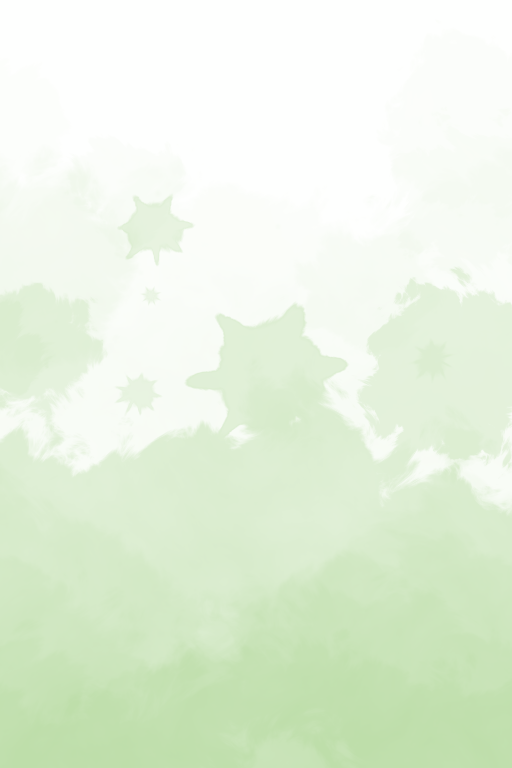
This background is drawn by a WebGL 1 fragment shader. Its source:

```glsl
precision highp float;
uniform vec2 u_resolution;

vec2 hash2(vec2 p) {
  return fract(sin(vec2(dot(p, vec2(127.1, 311.7)), dot(p, vec2(269.5, 183.3)))) * 43758.5);
}

// Distance to the nearest scattered cell centre
float cells(vec2 p) {
  vec2 cell = floor(p), f = fract(p);
  float nearest = 2.0;
  for (int j = -1; j <= 1; j++) {
    for (int i = -1; i <= 1; i++) {
      vec2 o = vec2(float(i), float(j));
      vec2 v = o + hash2(cell + o) - f;
      nearest = min(nearest, dot(v, v));
    }
  }
  return sqrt(nearest);
}

// Layered, bent cellular noise centred near zero
float billow(vec2 p) {
  float sum = 0.0, amp = 0.5;
  for (int i = 0; i < 5; i++) {
    p += 0.22 * sin(p.yx * 2.3 + vec2(0.4, 1.9));
    sum += amp * (cells(p) - 0.45);
    p = mat2(1.6, 1.3, -1.3, 1.6) * p + 7.3;
    amp *= 0.52;
  }
  return sum;
}

float below(float d, float soft) {
  return 1.0 - smoothstep(-soft, soft, d);
}

// Transparent layer of pigment with a darker dried rim
float glaze(float ink, float d, float amount, float soft, float rim) {
  float edge = rim * exp(-pow((d + 0.004) / 0.004, 2.0));
  return ink + (1.0 - ink) * (amount * below(d, soft) + edge);
}

float blob(vec2 p, vec2 centre, float radius) {
  return length(p - centre) - radius;
}

// Round splash with tapering, unevenly spaced tips
float splat(vec2 p, vec2 centre, float radius, float tips, float turn) {
  vec2 v = p - centre;
  float a = atan(v.y, v.x);
  a += 0.17 * cos(a) - 0.17 - turn;
  float spike = pow(abs(cos(a * tips * 0.5)), 9.0);
  return length(v) - radius * (0.95 + 0.45 * spike);
}

void main() {
  vec2 p = gl_FragCoord.xy / u_resolution.x;
  float x = p.x, y = p.y;
  float rough = 0.13 * billow(p * 11.0);
  float broad = billow(p * 4.5 + 3.0);
  float fine = 0.35 * rough;
  float ink = 0.0;

  // Pale upper washes
  float paleTop = 1.10 + 0.05 * cos(6.5 * (x - 0.3)) + 0.09 * smoothstep(0.65, 0.95, x);
  ink = glaze(ink, y - paleTop + 1.4 * rough, 0.06, 0.03, 0.0);
  ink = glaze(ink, blob(p, vec2(-0.03, 1.25), 0.15) + rough, 0.04, 0.012, 0.0);
  ink = glaze(ink, blob(p, vec2(0.25, 1.13), 0.10) + rough, 0.06, 0.01, 0.005);
  ink = glaze(ink, blob(p, vec2(0.93, 1.26), 0.17) + rough, 0.05, 0.01, 0.004);
  ink = glaze(ink, blob(p, vec2(0.92, 1.12), 0.14) + 1.5 * rough, 0.06, 0.012, 0.004);
  ink = glaze(ink, blob(p, vec2(0.72, 0.93), 0.12) + rough, 0.06, 0.015, 0.0);
  ink = glaze(ink, blob(p, vec2(0.06, 0.98), 0.19) + rough, 0.13, 0.03, 0.0);
  ink = glaze(ink, y - 0.90 + 2.0 * rough, 0.05, 0.12, 0.0);
  ink += 0.06 * broad * smoothstep(0.03, 0.12, ink);

  // Green clouds at both sides
  ink = glaze(ink, blob(p, vec2(0.06, 0.81), 0.12) + rough, 0.34, 0.012, 0.02);
  ink = glaze(ink, blob(p, vec2(-0.02, 0.80), 0.10) + rough, 0.17, 0.012, 0.02);
  ink = glaze(ink, blob(p, vec2(0.88, 0.77), 0.16) + 1.3 * rough, 0.36, 0.010, 0.02);

  // Splashes
  ink = glaze(ink, splat(p, vec2(0.303, 1.055), 0.052, 7.0, 0.1) + fine, 0.33, 0.005, 0.08);
  ink = glaze(ink, splat(p, vec2(0.525, 0.765), 0.112, 7.0, 0.17) + fine, 0.42, 0.005, 0.07);
  ink = glaze(ink, splat(p, vec2(0.295, 0.923), 0.013, 8.0, 0.3) + 0.2 * fine, 0.25, 0.005, 0.04);
  ink = glaze(ink, splat(p, vec2(0.268, 0.735), 0.030, 9.0, 0.5) + fine, 0.28, 0.006, 0.04);
  ink = glaze(ink, splat(p, vec2(0.85, 0.80), 0.030, 9.0, 0.2) + fine, 0.22, 0.010, 0.02);

  // Main wash with an uneven upper edge
  float front = 0.64 + 0.08 * exp(-pow((x - 0.60) / 0.13, 2.0))
    - 0.04 * exp(-pow((x - 0.16) / 0.08, 2.0))
    - 0.06 * exp(-pow((x - 0.745) / 0.035, 2.0))
    - 0.11 * smoothstep(0.65, 1.0, x);
  float level = 0.53 + 0.14 * below(y - 0.3, 0.3) + 0.16 * broad + 0.4 * rough;
  ink = mix(ink, max(ink, level), below(y - front + 1.4 * rough, 0.022));

  // Overlapping deeper tides
  for (int i = 0; i < 4; i++) {
    float n = float(i);
    float crest = 0.44 - 0.09 * n + (0.11 - 0.02 * n) * cos(6.28 * (x - 0.95) + 0.7 * n);
    float ragged = 0.22 * billow(p * (6.0 + n) + 5.7 * n + 2.0);
    ink += 0.085 * below(y - crest + ragged, 0.025);
  }

  // Pooled pigment and lighter blooms
  ink = glaze(ink, blob(p, vec2(0.545, 0.70), 0.065) + rough, 0.20, 0.022, 0.0);
  ink = glaze(ink, blob(p, vec2(0.89, 0.63), 0.042) + rough, 0.20, 0.018, 0.0);
  ink -= 0.10 * below(blob(p, vec2(0.42, 0.25), 0.04) + rough, 0.02);
  ink -= 0.13 * below(blob(p, vec2(0.56, -0.03), 0.09) + 2.0 * rough, 0.04);

  // Faint scattered drops
  for (int i = 0; i < 6; i++) {
    vec2 seed = hash2(vec2(float(i) + 2.0, 9.0));
    vec2 centre = vec2(seed.x, 0.85 + 0.4 * seed.y);
    ink = glaze(ink, blob(p, centre, 0.003 + 0.003 * seed.y), 0.05, 0.004, 0.0);
  }

  vec3 paper = vec3(0.998, 1.0, 0.997);
  vec3 leafGreen = vec3(0.755, 0.875, 0.68);
  gl_FragColor = vec4(mix(paper, leafGreen, clamp(ink, 0.0, 1.04)), 1.0);
}
```
